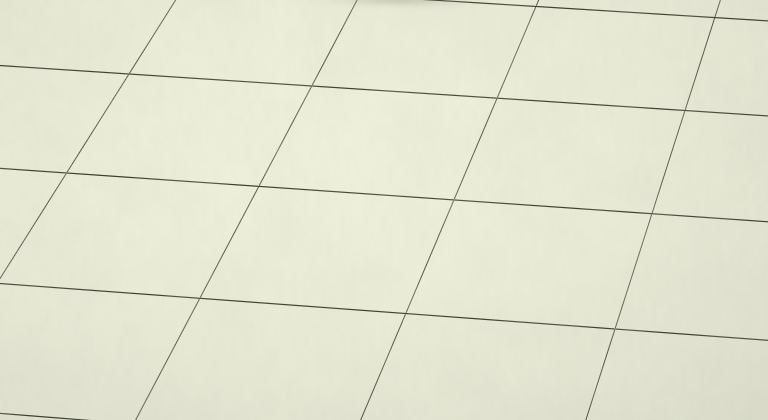
Reproduce this texture procedurally as a Shadertoy shader.

```glsl
#define PAPER vec3(0.921, 0.930, 0.851)
#define INK vec3(0.25, 0.26, 0.20)
#define COLUMN_WIDTH 0.0024
#define ROW_WIDTH 0.0029
#define COLUMN_INK 0.80
#define ROW_INK 0.95
#define LIGHT_CENTER vec2(0.80, 0.66)
#define LIGHT_FALLOFF vec2(0.62, 0.95)
#define VIGNETTE 0.10
#define BLOTCH 0.022
#define GRAIN 0.016
#define TILE_VARIATION 0.006

// Maps tile coordinates to the canvas, in units of its height
const mat3 TILE_TO_CANVAS = mat3(
     0.43005, -0.03404, -0.00688,
    -0.15678, -0.26587, -0.05133,
     0.46392,  1.08968,  1.05133);

float hash(vec2 p) {
    vec3 q = fract(vec3(p.xyx) * 0.1031);
    q += dot(q, q.yzx + 33.33);
    return fract((q.x + q.y) * q.z);
}

float noise(vec2 p) {
    vec2 cell = floor(p), f = fract(p);
    f = f * f * (3.0 - 2.0 * f);
    return mix(mix(hash(cell), hash(cell + vec2(1, 0)), f.x),
               mix(hash(cell + vec2(0, 1)), hash(cell + vec2(1, 1)), f.x), f.y);
}

float fbm(vec2 p) {
    float sum = 0.0, amplitude = 0.5;
    for (int i = 0; i < 4; i++) {
        sum += amplitude * noise(p);
        p = p * 2.03 + 17.3;
        amplitude *= 0.5;
    }
    return sum / 0.9375;
}

// Share of a pixel covered by a line, box filtered
float lineCoverage(float dist, float width, float pixel) {
    float halfWidth = 0.5 * width;
    return (clamp(dist + 0.5 * pixel, -halfWidth, halfWidth)
          - clamp(dist - 0.5 * pixel, -halfWidth, halfWidth)) / pixel;
}

void mainImage(out vec4 fragColor, in vec2 fragCoord) {
    float pixel = 1.0 / iResolution.y;
    vec2 p = fragCoord * pixel;

    // Floor plane seen in perspective
    vec3 h = inverse(TILE_TO_CANVAS) * vec3(p, 1.0);
    vec2 grid = h.xy / h.z;
    vec2 dx = dFdx(grid), dy = dFdy(grid);
    vec2 perPixel = sqrt(dx * dx + dy * dy);
    vec2 dist = abs(fract(grid + 0.5) - 0.5) / perPixel * pixel;

    // Mottled surface with fine upright grain
    float surface = 1.0 + BLOTCH * (fbm(p * 9.0 + 40.0) - 0.5);
    surface += GRAIN * (fbm(p * vec2(70.0, 32.0) + 90.0) - 0.5);
    surface += TILE_VARIATION * (hash(floor(grid) + 50.0) - 0.5);

    // Light fading to the edges, faint shadow at the top
    vec2 away = (p - LIGHT_CENTER) * LIGHT_FALLOFF;
    surface *= 1.0 - VIGNETTE * dot(away, away);
    vec2 topShadow = (p - vec2(0.95, 1.0)) / vec2(0.13, 0.013);
    surface *= 1.0 - 0.12 * exp(-dot(topShadow, topShadow));
    vec3 color = PAPER * surface;

    // Joints, slightly worn along their length
    float wear = 0.88 + 0.24 * noise(p * 14.0);
    float column = COLUMN_INK * lineCoverage(dist.x, COLUMN_WIDTH, pixel);
    float row = ROW_INK * lineCoverage(dist.y, ROW_WIDTH, pixel);
    color = mix(color, INK, clamp(max(column, row) * wear, 0.0, 1.0));

    fragColor = vec4(color, 1.0);
}
```
